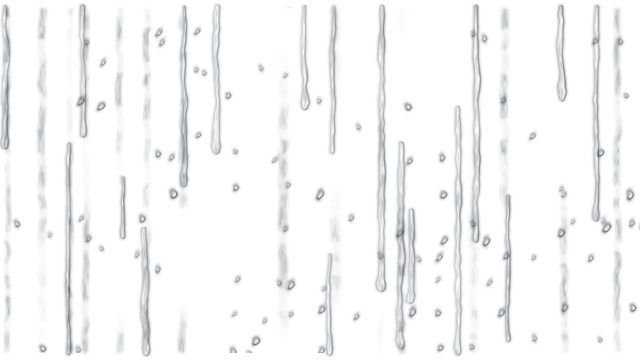
Write a Shadertoy shader that draws this texture.

```glsl
const float STRANDS = 25.0;
const float TOP = 0.98;
const float BOTTOM = 0.02;
const vec3 PAPER = vec3(1.0);
const vec3 WATER_ABSORB = vec3(1.04, 0.99, 0.95);

float hash(vec2 p) {
    return fract(sin(dot(p, vec2(127.1, 311.7))) * 43758.5453);
}

float noise(vec2 p) {
    vec2 i = floor(p), f = fract(p);
    f = f * f * (3.0 - 2.0 * f);
    float low = mix(hash(i), hash(i + vec2(1, 0)), f.x);
    float high = mix(hash(i + vec2(0, 1)), hash(i + vec2(1, 1)), f.x);
    return mix(low, high, f.y);
}

// Darkness of a water body: soft shadow, thin rim and rippled interior
float waterInk(float d, float side, float ripple) {
    float halo = 1.0 - smoothstep(0.0, 0.013, d);
    float rim = exp(-d * d / 0.000006);
    float inside = smoothstep(0.001, -0.003, d);
    float shadow = 0.17 * halo * halo * (1.0 - inside);
    float body = inside * mix(0.01, 0.23, ripple);
    return shadow + body + rim * (0.16 + 0.08 * side);
}

// Running trickle with wavering width and a heavy lower end
float strandInk(vec2 p, float x, float top, float bottom, float halfWidth, float seed) {
    float bend = (noise(vec2(p.y * 14.0, seed)) - 0.5) * 0.007
               + (noise(vec2(p.y * 50.0, seed + 3.0)) - 0.5) * 0.003;
    float width = halfWidth * mix(0.55, 1.25, noise(vec2(p.y * 25.0, seed + 7.0)));
    width *= 1.0 + 0.6 * exp(-abs(p.y - bottom - 0.012) / 0.02);
    width *= mix(0.6, 1.0, smoothstep(0.0, 0.12, top - p.y + 0.05));
    float dx = p.x - x - bend;
    float dy = max(max(bottom - p.y, p.y - top), 0.0);
    float ripple = noise(vec2(dx * 260.0 + seed, p.y * 55.0));
    float strength = mix(0.65, 1.1, noise(vec2(p.y * 9.0, seed + 11.0)));
    return strength * waterInk(length(vec2(dx, dy)) - width, sign(dx), ripple);
}

// Faint broken residue left behind by older trickles
float trailInk(vec2 p, float x, float halfWidth, float seed) {
    float dx = p.x - x - (noise(vec2(p.y * 30.0, seed)) - 0.5) * 0.008;
    float profile = 1.0 - smoothstep(0.1, 1.0, abs(dx) / halfWidth);
    float beads = smoothstep(0.2, 0.7, noise(vec2(p.y * 32.0, seed + 5.0)));
    float reach = smoothstep(0.25, 0.65, noise(vec2(p.y * 3.5, seed + 9.0)));
    float grain = mix(0.4, 1.2, noise(vec2(dx * 200.0 + seed, p.y * 60.0)));
    float ends = smoothstep(BOTTOM - 0.01, BOTTOM + 0.01, p.y)
               * (1.0 - smoothstep(TOP - 0.01, TOP + 0.005, p.y));
    return 0.24 * profile * mix(0.25, 1.0, beads) * reach * grain * ends;
}

// Small tilted beads, at most one in each cell
float dropInk(vec2 p, float cellSize, float density, float seed) {
    vec2 cell = floor(p / cellSize);
    vec2 key = cell + seed;
    if (hash(key) > density) return 0.0;
    vec2 jitter = vec2(hash(key + 17.3), hash(key + 41.9)) - 0.5;
    vec2 q = p - (cell + 0.5 + jitter * 0.45) * cellSize;
    float size = hash(key + 63.1);
    float radius = mix(0.0035, 0.0085, size * size);
    q.x -= q.y * (hash(key + 8.7) - 0.3) * 0.7;
    q.x += 0.2 * radius * sin(q.y / radius * 1.6 + seed);
    float tall = mix(1.1, 1.7, hash(key + 29.5));
    float d = length(q / vec2(1.0, tall)) - radius;
    float side = clamp((q.x - q.y) / radius, -1.0, 1.0);
    float ripple = clamp(0.45 - 0.35 * (q.x - q.y) / radius, 0.0, 1.0);
    return mix(0.75, 1.35, size) * waterInk(d, side, ripple);
}

void mainImage(out vec4 fragColor, in vec2 fragCoord) {
    vec2 p = fragCoord / iResolution.y;
    float aspect = iResolution.x / iResolution.y;
    float clear = 1.0;

    // Trickles and their residue share loosely spaced columns
    for (float i = 0.0; i < STRANDS; i++) {
        float seed = i * 13.0 + 2.0;
        float x = (i + 0.5 + (hash(vec2(i, 1.0)) - 0.5) * 1.1) / STRANDS * aspect;
        bool fromTop = hash(vec2(i, 2.0)) < 0.6;
        float top = fromTop ? TOP : mix(0.25, 0.75, hash(vec2(i, 3.0)));
        float span = mix(0.15, 0.8, hash(vec2(i, 4.0)));
        float bottom = max(BOTTOM, top - span);
        float halfWidth = mix(0.004, 0.0075, hash(vec2(i, 5.0)));
        if (hash(vec2(i, 6.0)) < 0.8)
            clear *= 1.0 - strandInk(p, x, top, bottom, halfWidth, seed);
        if (hash(vec2(i, 7.0)) < 0.65) {
            float offset = (hash(vec2(i, 8.0)) - 0.4) * 0.025;
            float trailWidth = mix(0.012, 0.021, hash(vec2(i, 9.0)));
            clear *= 1.0 - trailInk(p, x + offset, trailWidth, seed + 50.0);
        }
    }

    // Scattered beads, denser in the lower half
    float density = mix(0.38, 0.2, smoothstep(0.2, 0.8, p.y));
    density = mix(0.38, 0.2, smoothstep(0.2, 0.8, floor(p.y / 0.085) * 0.085));
    float inFrame = step(BOTTOM, p.y) * step(p.y, TOP);
    clear *= 1.0 - inFrame * dropInk(p, 0.085, density, 5.0);
    clear *= 1.0 - inFrame * dropInk(p + 0.037, 0.11, 0.15, 23.0);

    fragColor = vec4(PAPER - (1.0 - clear) * WATER_ABSORB, 1.0);
}
```
